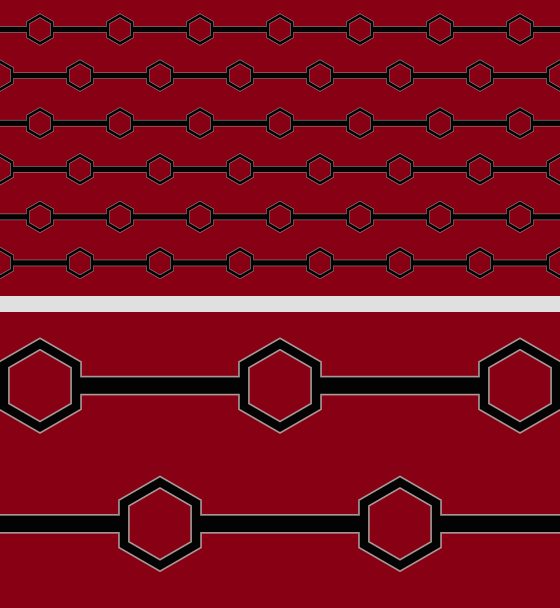
Top: the whole. Bottom: its middle third, enlarged.
A Shadertoy shader for this pattern:

```glsl
// Staggered rows of black hexagon rings strung on bars, with fine grey outlines on red.

const float COLUMNS = 7.0;          // repeats across; one unit is one column
const float PAIR_COUNT = 3.0;       // each pair holds a plain and a shifted row
const float PAIR_PITCH = 1.171;
const float SHIFTED_ROW_DROP = 0.576;
const float FIRST_ROW_DROP = 0.369; // from the top edge
const float OUTER_APOTHEM = 0.171;
const float INNER_APOTHEM = 0.1295;
const float BAR_HALF_HEIGHT = 0.0375;
const float OUTLINE_WIDTH = 0.0068;

const vec3 RED = vec3(0.53, 0.0, 0.08);
const vec3 BLACK = vec3(0.01);
const vec3 GREY = vec3(0.65, 0.60, 0.59);

// Signed distance to a pointy-topped hexagon with mitred offsets
float hexagon(vec2 p, float apothem) {
    p = abs(p);
    return max(p.x, dot(p, vec2(0.5, 0.8660254))) - apothem;
}

// Bar joined to a hexagon, with a hexagonal opening
float beadOnBar(vec2 p, float outer, float inner, float barHalf) {
    float solid = min(hexagon(p, outer), abs(p.y) - barHalf);
    return max(solid, -hexagon(p, inner));
}

// Position relative to the nearest bead; depth is measured downward
vec2 staggeredCell(vec2 p, float pitch, float drop, float pairs) {
    float margin = 0.5 * (pitch - drop);
    float pair = clamp(floor((p.y + margin) / pitch), 0.0, pairs - 1.0);
    float y = p.y - pair * pitch;
    float shifted = step(0.5 * drop, y);
    return vec2(fract(p.x + 0.5 * shifted) - 0.5, y - shifted * drop);
}

// Share of a pixel lying inside an edge
float coverage(float dist, float pixel) {
    return clamp(0.5 - dist / pixel, 0.0, 1.0);
}

void mainImage(out vec4 fragColor, in vec2 fragCoord) {
    float pixel = COLUMNS / iResolution.x;
    vec2 p = vec2(fragCoord.x, iResolution.y - fragCoord.y) * pixel;
    p.y -= FIRST_ROW_DROP;

    vec2 cell = staggeredCell(p, PAIR_PITCH, SHIFTED_ROW_DROP, PAIR_COUNT);
    float dist = beadOnBar(cell, OUTER_APOTHEM, INNER_APOTHEM, BAR_HALF_HEIGHT);

    // Outline straddles the edge of the black shape
    float halfLine = 0.5 * OUTLINE_WIDTH;
    float outlined = coverage(dist - halfLine, pixel);
    float filled = coverage(dist + halfLine, pixel);
    vec3 color = RED * (1.0 - outlined) + GREY * (outlined - filled) + BLACK * filled;

    fragColor = vec4(color, 1.0);
}
```
